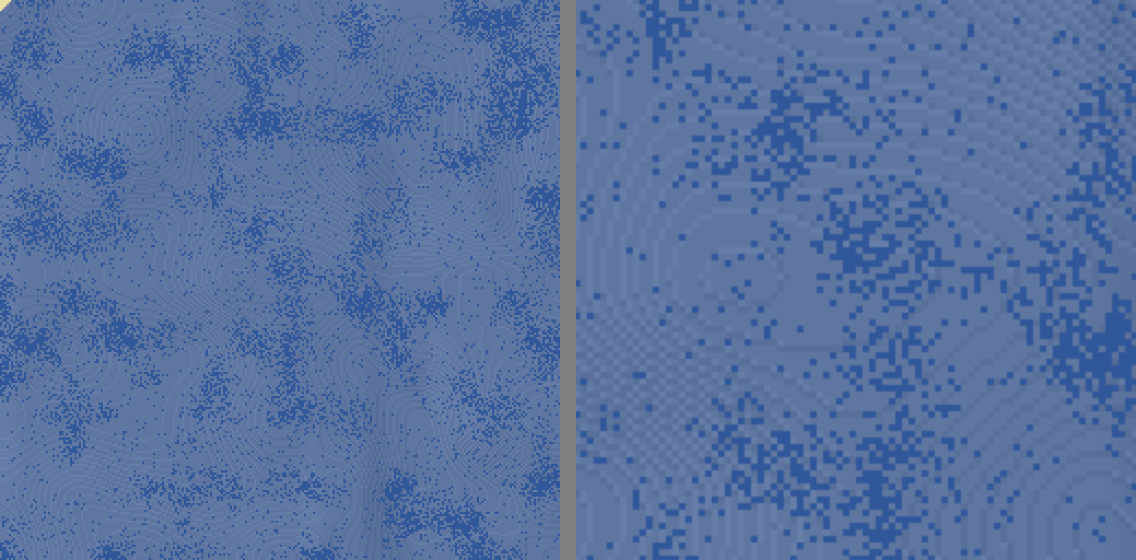
Left: the whole. Right: its middle third, enlarged.
This texture is drawn by a three.js fragment shader. Its source:

```glsl
#define CELLS 256.0
#define BLOTCH_SCALE 15.5
#define BLOTCH_LOW 0.39
#define BLOTCH_HIGH 1.06
#define STRAY_SHARE 0.035
#define RELIEF_SCALE 4.0
#define RELIEF_STEPS 42.0
#define LINE_CONTRAST 0.028
#define SLATE vec3(0.372, 0.462, 0.630)
#define DEEP_BLUE vec3(0.185, 0.342, 0.600)
#define CREAM vec3(0.92, 0.87, 0.65)

varying vec2 vUv;

float hash(vec2 p) {
  return fract(sin(dot(p, vec2(12.9898, 78.233))) * 43758.5453);
}

float valueNoise(vec2 p) {
  vec2 i = floor(p);
  vec2 f = fract(p);
  f = f * f * (3.0 - 2.0 * f);
  float bottom = mix(hash(i), hash(i + vec2(1.0, 0.0)), f.x);
  float top = mix(hash(i + vec2(0.0, 1.0)), hash(i + 1.0), f.x);
  return mix(bottom, top, f.y);
}

float twoOctaves(vec2 p) {
  return 0.7 * valueNoise(p) + 0.3 * valueNoise(p * 2.0 + 37.0);
}

// Height of the terraced relief at one grid cell
float terrace(vec2 cell) {
  return floor(RELIEF_STEPS * twoOctaves(cell / CELLS * RELIEF_SCALE + 11.0));
}

// Fine contour lines, lit on one side of each slope and shaded on the other
float contourShade(vec2 cell) {
  float here = terrace(cell);
  float rise = 2.0 * here - terrace(cell - vec2(1.0, 0.0)) - terrace(cell + vec2(0.0, 1.0));
  return clamp(rise, -1.0, 1.0) * LINE_CONTRAST;
}

// Broad, faint upright bands
float bandShade(vec2 cell) {
  float band = valueNoise(cell / CELLS * vec2(9.0, 3.0) + 71.0);
  return 0.02 * (smoothstep(0.8, 0.95, band) - smoothstep(0.2, 0.05, band));
}

vec3 cellColor(vec2 cell) {
  vec3 color = SLATE + contourShade(cell) + bandShade(cell);

  // Scattered grains, packed together inside the blotches
  float blotch = twoOctaves(cell / CELLS * BLOTCH_SCALE + 5.0);
  float density = STRAY_SHARE + 0.9 * smoothstep(BLOTCH_LOW, BLOTCH_HIGH, blotch);
  float grain = step(hash(cell + 191.0), density);
  color = mix(color, DEEP_BLUE, grain);

  // Pale chip in the upper left corner
  float chip = step(cell.x + CELLS - 1.0 - cell.y, 4.5);
  return mix(color, CREAM, chip);
}

void main() {
  // Blend the four nearest cells across a narrow edge
  vec2 p = vUv * CELLS - 0.5;
  vec2 cell = floor(p);
  vec2 blend = smoothstep(0.25, 0.75, fract(p));
  vec3 bottom = mix(cellColor(cell), cellColor(cell + vec2(1.0, 0.0)), blend.x);
  vec3 top = mix(cellColor(cell + vec2(0.0, 1.0)), cellColor(cell + 1.0), blend.x);
  gl_FragColor = vec4(mix(bottom, top, blend.y), 1.0);
}
```
